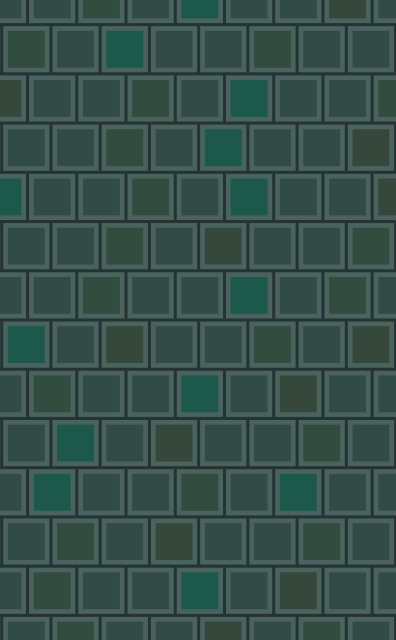
A Shadertoy shader for this pattern:

```glsl
// Staggered square tiles with raised rims, dark grout and scattered tinted centres.

const float ROWS = 13.0;            // tiles per canvas height
const vec2  ORIGIN = vec2(0.035, -0.5); // grid corner, in tiles
const float STAGGER = 0.525;        // sideways shift of every other row
const float RIM_HALF = 0.469;       // half size of the tile
const float FACE_HALF = 0.375;      // half size of the inner face

const float ACCENT_SHARE = 0.39;    // part of the tiles that are tinted
const float GREEN_SHARE = 0.44;     // parts of the tinted tiles
const float TEAL_SHARE = 0.27;
const float KIND_STEP = 0.382;      // spreads the tints along a row

const vec3 GROUT = vec3(0.145, 0.205, 0.195);
const vec3 RIM   = vec3(0.290, 0.390, 0.370);
const vec3 SLATE = vec3(0.196, 0.294, 0.275);
const vec3 GREEN = vec3(0.196, 0.298, 0.250);
const vec3 BROWN = vec3(0.212, 0.282, 0.235);
const vec3 TEAL  = vec3(0.110, 0.350, 0.300);

float hash(float p) {
    p = fract(p * 0.1031);
    p *= p + 33.33;
    p *= p + p;
    return fract(p);
}

// Evenly spaced accents along each row, with a random phase per row
vec3 faceColor(vec2 tile) {
    float walk = tile.x * ACCENT_SHARE + hash(tile.y + 5.0);
    if (fract(walk) >= ACCENT_SHARE) return SLATE;
    float kind = fract(floor(walk) * KIND_STEP + hash(tile.y + 71.0));
    if (kind < GREEN_SHARE) return GREEN;
    return kind < GREEN_SHARE + TEAL_SHARE ? TEAL : BROWN;
}

// Antialiased coverage of a centred square
float squareMask(vec2 p, float halfSize, float pixel) {
    vec2 cover = clamp((halfSize - abs(p)) / pixel + 0.5, 0.0, 1.0);
    return cover.x * cover.y;
}

void mainImage(out vec4 fragColor, in vec2 fragCoord) {
    float pixel = ROWS / iResolution.y;

    // Running-bond grid
    vec2 grid = fragCoord * pixel - ORIGIN;
    grid.x -= STAGGER * mod(floor(grid.y), 2.0);
    vec2 tile = floor(grid);
    vec2 local = fract(grid) - 0.5;

    // Grout, rim and face, back to front
    vec3 color = mix(GROUT, RIM, squareMask(local, RIM_HALF, pixel));
    color = mix(color, faceColor(tile), squareMask(local, FACE_HALF, pixel));
    fragColor = vec4(color, 1.0);
}
```
